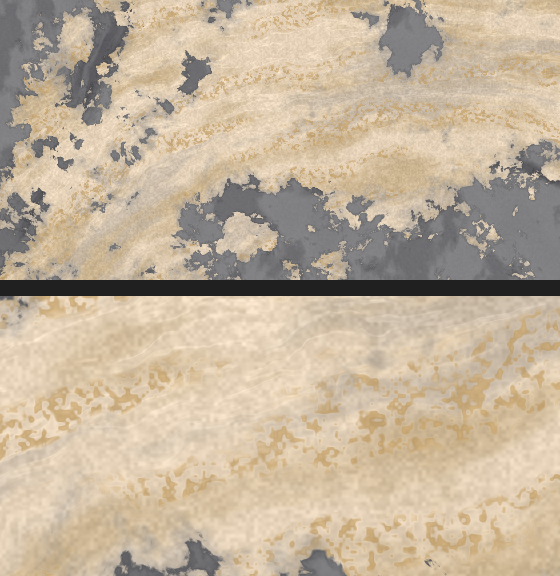
Top, the full canvas; bottom, a detail of the centre.
Write a Shadertoy shader that draws this texture.

```glsl
float hash(vec2 cell) {
    uvec2 u = uvec2(ivec2(cell) + 4096) * uvec2(1597u, 3571u);
    uint h = (u.x ^ (u.y << 7)) * 27183u;
    h = (h ^ (h >> 13)) * 668265u;
    return float((h ^ (h >> 15)) & 65535u) / 65535.0;
}

float noise(vec2 p) {
    vec2 i = floor(p), f = fract(p);
    f = f * f * (3.0 - 2.0 * f);
    return mix(mix(hash(i), hash(i + vec2(1, 0)), f.x),
               mix(hash(i + vec2(0, 1)), hash(i + vec2(1, 1)), f.x), f.y);
}

float fbm(vec2 p, float gain) {
    float sum = 0.0, amp = 1.0, total = 0.0;
    for (int i = 0; i < 6; i++) {
        sum += amp * noise(p);
        total += amp;
        amp *= gain;
        p = mat2(1.6, 1.2, -1.2, 1.6) * p + 17.3;
    }
    return sum / total;
}

float blob(vec2 p, vec2 center, vec2 radius) {
    vec2 q = (p - center) / radius;
    return exp(-dot(q, q));
}

// Distance to the axis of a slanted vein, measured along x
float veinOffset(vec2 p, float start, float slope) {
    return p.x - start - slope * p.y;
}

// Elliptical arc that the strata follow: x is the angle, y the radius
vec2 arcCoords(vec2 p) {
    vec2 a = (p - vec2(1.6, -0.6)) * vec2(0.75, 1.0);
    return vec2(atan(a.x, a.y), length(a));
}

// Positive inside the slate areas, negative inside the cream ones
float slateField(vec2 p, float radius, float rough) {
    float corner = 0.43 * (p.y - 0.38) - p.x;
    float width = mix(0.058, 0.012, smoothstep(0.5, 0.9, p.y));
    float stripe = width - abs(veinOffset(p, -0.05, 0.5));
    float core = min(min(1.04 - radius, 0.8 * (p.x - 0.72)), 0.13);
    core -= 0.24 * blob(p, vec2(1.46, 0.34), vec2(0.27, 0.15));
    core -= 0.13 * blob(p, vec2(0.90, 0.15), vec2(0.10, 0.10));
    core -= 0.15 * blob(p, vec2(1.14, 0.12), vec2(0.10, 0.13));
    core -= 0.12 * blob(p, vec2(1.84, 0.27), vec2(0.08, 0.10));
    float island = 0.26 * blob(p, vec2(1.47, 0.88), vec2(0.13, 0.09)) - 0.15;
    float flecks = 0.10 * exp(-pow(veinOffset(p, 0.09, 0.77) / 0.12, 2.0)) - 0.15;
    float field = max(max(corner, stripe), max(core, max(island, flecks)));
    return field + rough;
}

vec3 creamColor(vec2 p, vec2 arc, float grain) {
    vec3 cream = vec3(0.90, 0.825, 0.725), tan_ = vec3(0.80, 0.71, 0.57);
    vec3 gold = vec3(0.74, 0.60, 0.38), ash = vec3(0.76, 0.71, 0.65);
    vec2 strata = vec2(arc.x * 3.0, arc.y * 13.0);
    float band = fbm(strata, 0.55);
    float cloud = fbm(p * 5.0 + 31.0, 0.6);
    vec3 col = mix(tan_, cream, smoothstep(0.36, 0.60, 0.65 * band + 0.35 * cloud));
    col = mix(col, ash, 0.7 * smoothstep(0.50, 0.66, fbm(strata * 0.8 + 57.0, 0.6)));

    // Thin contours between the layers
    float contour = abs(fract(band * 7.0) - 0.5);
    float upper = smoothstep(1.1, 1.35, arc.y);
    col += 0.05 * upper * (1.0 - smoothstep(0.0, 0.16, contour));

    // Golden grains gathered in some layers
    float grains = smoothstep(0.48, 0.68, noise(p * 95.0) * 0.5 + grain * 0.5);
    float layer = smoothstep(0.48, 0.62, fbm(strata * 1.3 + 83.0, 0.55));
    layer = max(layer, blob(p, vec2(1.17, 0.04), vec2(0.07, 0.08)));
    return mix(col, gold, 0.75 * grains * layer);
}

vec3 slateColor(vec2 p, float radius, float grain) {
    vec3 slate = vec3(0.51, 0.51, 0.52), dark = vec3(0.35, 0.35, 0.365);
    float stripe = 1.0 - smoothstep(0.04, 0.11, abs(veinOffset(p, -0.05, 0.5)));
    float rim = 1.0 - smoothstep(0.008, 0.035, abs(radius - 1.015));
    rim *= smoothstep(1.0, 1.15, p.x);
    float cloud = fbm(p * vec2(7.0, 5.0) + 9.0, 0.55);
    float streak = smoothstep(0.3, 0.65, fbm(vec2(veinOffset(p, 0.0, 0.5) * 28.0, p.y * 4.0), 0.5));
    float shade = max(stripe * mix(0.45, 1.0, streak), rim * 0.9);
    shade = max(shade, 0.6 * smoothstep(0.54, 0.68, cloud));
    return mix(slate, dark, shade) + 0.07 * (cloud - 0.5) + 0.025 * (grain - 0.5);
}

void mainImage(out vec4 fragColor, in vec2 fragCoord) {
    vec2 p = fragCoord / iResolution.y;
    vec2 warp = vec2(fbm(p * 4.0, 0.5), fbm(p * 4.0 + 43.0, 0.5)) - 0.5;
    vec2 q = p + 0.13 * warp;
    vec2 arc = arcCoords(q);
    float grain = noise(p * 210.0);

    // Ragged outline of the slate, from broad lobes to small crumbs
    float rough = 0.42 * (fbm(q * 7.0 + 5.0, 0.65) - 0.5)
                + 0.26 * (fbm(q * 24.0 + 71.0, 0.6) - 0.5);
    float field = slateField(q, arc.y, rough);
    float solid = smoothstep(-0.012, 0.014, field);
    float haze = smoothstep(-0.11, 0.0, field) * smoothstep(0.35, 0.65, fbm(p * 9.0 + 12.0, 0.55));

    vec3 stone = creamColor(q, arc, grain);
    stone = mix(stone, vec3(0.63, 0.61, 0.59), 0.6 * haze);
    stone += 0.09 * (grain - 0.5) + 0.10 * (fbm(p * 45.0, 0.6) - 0.5);
    vec3 slate = slateColor(q, arc.y, grain);

    // Darker crust just inside the edge
    slate -= 0.06 * solid * (1.0 - smoothstep(0.01, 0.045, field));
    fragColor = vec4(clamp(mix(stone, slate, solid), 0.0, 1.0), 1.0);
}
```
